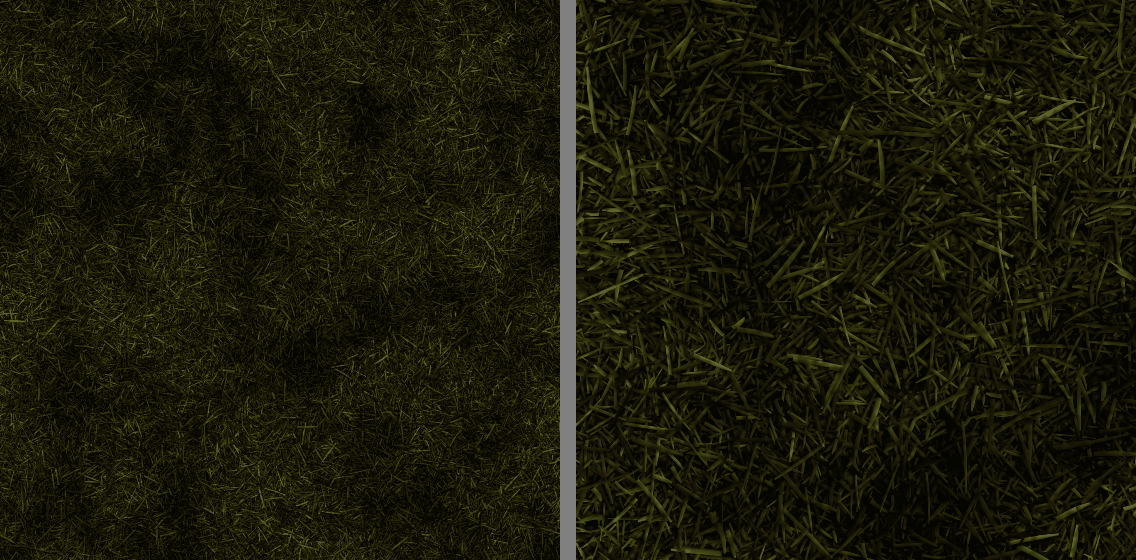
Left: the whole. Right: its middle third, enlarged.
Write a Shadertoy shader that draws this texture.

```glsl
const int   LAYERS        = 16;
const float FINE_CELLS    = 80.0;   // blade cells per canvas, deepest layer
const float COARSE_CELLS  = 42.0;   // blade cells per canvas, top layer
const float MIN_REACH     = 0.20;   // half length, in cells
const float MAX_REACH     = 0.94;
const float MIN_WIDTH     = 0.028;  // half width, in cells
const float MAX_WIDTH     = 0.066;
const float BEND          = 0.08;
const float ANGLE_SPREAD  = 2.5;
const float SHADOW        = 0.44;
const float BLADE_RANGE   = 4.8;
const float PALE_SHARE    = 0.012;
const float PATCH_SCALE   = 9.0;
const float PATCH_DARK    = 0.46;
const float PATCH_LIGHT   = 1.50;
const float GRAIN_SCALE   = 330.0;
const float GRAIN_DEPTH   = 0.85;
const float TONE_GAIN     = 1.80;
const float TONE_FLOOR    = 0.30;
const float KNEE          = 3.8;    // tones above this are compressed
const float KNEE_SLOPE    = 0.42;

// Tones from deep hollow to dry straw
const vec3 PALETTE[7] = vec3[7](
    vec3(0.016, 0.016, 0.000),
    vec3(0.088, 0.081, 0.018),
    vec3(0.130, 0.123, 0.030),
    vec3(0.160, 0.160, 0.040),
    vec3(0.200, 0.210, 0.053),
    vec3(0.270, 0.280, 0.090),
    vec3(0.370, 0.380, 0.180));

vec4 hash4(vec3 p) {
    vec4 q = fract(p.xyzx * vec4(0.1031, 0.1030, 0.0973, 0.1099));
    q += dot(q, q.wzxy + 33.33);
    return fract((q.xxyz + q.yzzw) * q.zywx);
}

float valueNoise(vec2 p) {
    vec2 i = floor(p), f = fract(p);
    f = f * f * (3.0 - 2.0 * f);
    float a = hash4(vec3(i, 91.0)).x;
    float b = hash4(vec3(i + vec2(1, 0), 91.0)).x;
    float c = hash4(vec3(i + vec2(0, 1), 91.0)).x;
    float d = hash4(vec3(i + vec2(1, 1), 91.0)).x;
    return mix(mix(a, b, f.x), mix(c, d, f.x), f.y);
}

float fbm(vec2 p) {
    float sum = 0.0, weight = 0.45;
    for (int i = 0; i < 4; i++) {
        sum += weight * valueNoise(p);
        p = mat2(1.6, 1.2, -1.2, 1.6) * p + 17.3;
        weight *= 0.65;
    }
    return sum;
}

// Slowly turning direction that gathers blades into loose tufts
float flowAngle(vec2 p) {
    return 2.2 * sin(11.0 * p.x + 2.0 * sin(8.0 * p.y))
         + 2.0 * sin(13.0 * p.y - 1.7 * sin(9.0 * p.x + 1.0));
}

vec3 palette(float tone) {
    float t = clamp(tone, 0.0, 5.999);
    int i = int(t);
    return mix(PALETTE[i], PALETTE[i + 1], fract(t));
}

// Paints one layer of scattered blades, with soft shadows, over the tone
float paintLayer(float tone, vec2 uv, float layer, float cells, float depth, float pixel) {
    vec2 p = uv * cells + layer * vec2(7.37, 3.71);
    vec2 home = floor(p);
    float blur = 0.5 * pixel * cells;

    for (int y = -1; y <= 1; y++)
    for (int x = -1; x <= 1; x++) {
        vec2 cell = home + vec2(x, y);
        vec4 place = hash4(vec3(cell, layer));
        vec2 offset = p - cell - place.xy;
        float reach = mix(MIN_REACH, MAX_REACH, place.w * place.w);
        if (dot(offset, offset) > 1.1) continue;

        vec4 look = hash4(vec3(cell, layer + 47.0));
        float angle = flowAngle(uv - offset / cells) + (place.z - 0.5) * ANGLE_SPREAD;
        vec2 axis = vec2(cos(angle), sin(angle));
        float along = dot(offset, axis) / reach;
        float across = dot(offset, vec2(-axis.y, axis.x));
        across += (look.z - 0.5) * BEND * (along * along - 0.3);

        float taper = 1.0 - 0.5 * smoothstep(0.2, 1.0, along);
        float width = mix(MIN_WIDTH, MAX_WIDTH, look.y) * taper;
        float ends = (abs(along) - 1.0) * reach;
        float dist = max(abs(across) - width, ends);
        float cover = 1.0 - smoothstep(-blur, blur, dist);
        float shade = 1.0 - smoothstep(-0.02, 0.08, max(abs(across + 0.04) - width, ends));

        // One lit edge, a darker root and a share of pale straw
        float blade = 0.45 + BLADE_RANGE * (1.0 - sqrt(1.0 - look.x));
        blade += 1.2 * step(1.0 - PALE_SHARE, look.w);
        blade *= 0.84 + 0.32 * clamp(across / width, -1.0, 1.0);
        blade *= (0.92 + 0.14 * along) * depth;

        tone *= 1.0 - SHADOW * shade;
        tone = mix(tone, blade, cover);
    }
    return tone;
}

void mainImage(out vec4 fragColor, in vec2 fragCoord) {
    float pixel = 1.0 / iResolution.y;
    vec2 uv = fragCoord * pixel;

    // Crumbly ground under the blades
    float grain = valueNoise(uv * GRAIN_SCALE);
    float tone = 1.8 * grain * grain;

    for (int i = 0; i < LAYERS; i++) {
        float height = float(i) / float(LAYERS - 1);
        float cells = mix(FINE_CELLS, COARSE_CELLS, height);
        tone = paintLayer(tone, uv, float(i) + 1.0, cells, mix(0.80, 1.15, height), pixel);
    }

    // Broad hollows and tufts, then fine mottling
    float patches = smoothstep(0.25, 0.78, fbm(uv * PATCH_SCALE));
    tone *= mix(PATCH_DARK, PATCH_LIGHT, patches);
    tone *= 1.0 + GRAIN_DEPTH * (valueNoise(uv * GRAIN_SCALE + 31.0) - 0.5);

    // Exposure: deepen the gaps and hold back the brightest straw
    tone = TONE_GAIN * tone - TONE_FLOOR;
    tone = min(tone, KNEE + KNEE_SLOPE * (tone - KNEE));

    fragColor = vec4(palette(tone), 1.0);
}
```
